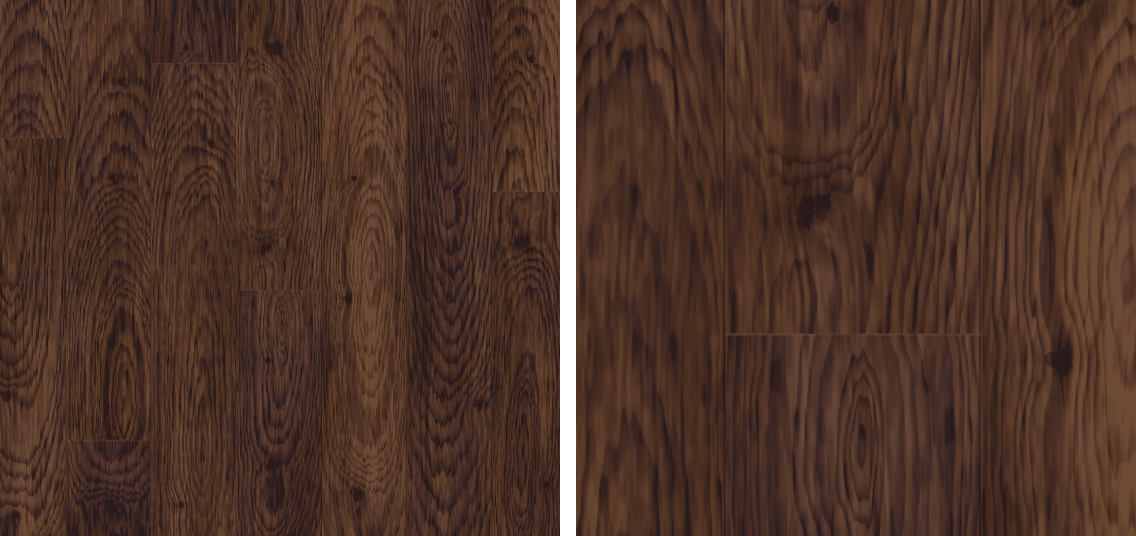
Left: the whole. Right: its middle third, enlarged.
This texture is drawn by a Shadertoy shader. Its source:

```glsl
const float PLANK_WIDTH = 0.1519;
const float FIRST_SEAM = 0.1185;
const float RING_SPACING = 0.0072;
const float KNOT_SPACING = 0.19;

const vec3 DARK_WOOD = vec3(0.160, 0.100, 0.098);
const vec3 MID_WOOD = vec3(0.292, 0.183, 0.138);
const vec3 LIGHT_WOOD = vec3(0.430, 0.296, 0.216);

// Per column: height of the end joint, tone above it and tone below it
const float JOINT[7] = float[7](0.711, 0.171, 0.844, 0.439, 2.0, 2.0, 0.615);
const float TONE_ABOVE[7] = float[7](-0.2, 0.2, -0.7, 0.1, 0.0, 0.0, 0.5);
const float TONE_BELOW[7] = float[7](0.1, -0.6, 0.1, -0.6, 0.5, -0.4, 0.1);

float hash(vec2 p) {
    return fract(sin(dot(p, vec2(127.1, 311.7))) * 43758.5453);
}

float noise(vec2 p) {
    vec2 cell = floor(p);
    vec2 f = fract(p);
    f = f * f * (3.0 - 2.0 * f);
    float bottom = mix(hash(cell), hash(cell + vec2(1.0, 0.0)), f.x);
    float top = mix(hash(cell + vec2(0.0, 1.0)), hash(cell + 1.0), f.x);
    return mix(bottom, top, f.y);
}

float fbm(vec2 p) {
    float sum = 0.0;
    float gain = 0.5;
    for (int i = 0; i < 4; i++) {
        sum += gain * noise(p);
        p = p * 2.03 + 17.3;
        gain *= 0.5;
    }
    return sum / 0.9375;
}

float line(float dist, float halfWidth, float pixel) {
    return 1.0 - smoothstep(halfWidth - pixel, halfWidth + pixel, abs(dist));
}

// x: how far knots push the rings aside, y: how dark they are
vec2 knots(vec2 p, float seed) {
    vec2 result = vec2(0.0);
    float ragged = fbm(p * vec2(190.0, 130.0) + seed) - 0.5;
    for (int i = -1; i <= 1; i++) {
        float cell = floor(p.y / KNOT_SPACING) + float(i);
        vec2 key = vec2(cell, seed);
        float present = step(0.4, hash(key + 3.1));
        float size = mix(0.006, 0.016, pow(hash(key + 5.7), 2.0));
        vec2 center = vec2((hash(key + 7.3) - 0.5) * 0.75 * PLANK_WIDTH,
                           (cell + 0.2 + 0.6 * hash(key + 9.9)) * KNOT_SPACING);
        vec2 d = (p - center) / size * 0.85;
        float core = 1.0 - smoothstep(0.4, 0.9, length(d) + 1.8 * ragged);
        float halo = exp(-0.25 * dot(d, d)) * (0.4 + 2.0 * ragged);
        result.x += present * 1.1 * size * exp(-0.12 * dot(d, d));
        result.y += present * (0.7 * core + 0.4 * halo);
    }
    return result;
}

// Distance from a tilted tree axis, giving nested arches
float ringDistance(vec2 p, float seed) {
    float tilt = hash(vec2(seed, 8.0)) < 0.7 ? 0.17 : -0.17;
    float depth = tilt * (p.y - mix(0.1, 0.8, hash(vec2(seed, 6.0))))
                + 0.04 * (noise(vec2(seed * 3.7, p.y * 3.0 + seed)) - 0.5);
    float axis = 0.06 * (hash(vec2(seed, 2.0)) - 0.5)
               + 0.025 * (noise(vec2(p.y * 3.0, seed * 5.1)) - 0.5);
    float wobble = 0.010 * (fbm(p * vec2(28.0, 6.0) + seed * 2.3) - 0.5);
    float jagged = 0.0026 * (noise(p * vec2(300.0, 40.0) + seed) - 0.5);
    return length(vec2(p.x - axis, depth)) + wobble + jagged;
}

// Dark late wood with a slow rise and a quick fall
float ringShade(float phase) {
    float t = fract(phase);
    float shade = smoothstep(0.3, 0.85, t) * (1.0 - smoothstep(0.86, 1.0, t));
    return mix(shade, 0.32, smoothstep(0.5, 1.2, fwidth(phase)));
}

// Long thin winding lines where the noise crosses its middle
float grainLines(vec2 p) {
    return 1.0 - smoothstep(0.08, 0.42, abs(2.0 * noise(p) - 1.0));
}

vec3 woodColor(float tone) {
    vec3 color = mix(DARK_WOOD, MID_WOOD, clamp(tone * 2.0, 0.0, 1.0));
    return mix(color, LIGHT_WOOD, clamp(tone * 2.0 - 1.0, 0.0, 1.0));
}

vec3 plank(vec2 p, float seed, float plankTone) {
    vec2 knot = knots(p, seed);
    float rings = ringDistance(p, seed) + knot.x;
    float phase = rings / RING_SPACING + 2.0 * noise(vec2(rings * 70.0, seed));
    vec2 q = p + seed * vec2(0.37, 0.53);
    float sway = 0.010 * noise(vec2(q.x * 12.0, q.y * 8.0));
    vec2 g = q + vec2(sway + 0.5 * knot.x, 0.0);

    // Broad shading, then long fibres and short pores
    float broad = noise(q * vec2(10.0, 3.0)) - 0.5;
    float blotch = fbm(q * vec2(30.0, 5.0)) - 0.5;
    float fibre = noise(g * vec2(400.0, 16.0)) + noise(g * vec2(520.0, 90.0) + 5.0) - 1.0;
    float pores = smoothstep(0.62, 0.8, noise(g * vec2(380.0, 34.0) + 9.0));
    float streaks = grainLines(g * vec2(125.0, 8.0) + 21.0);

    float late = ringShade(phase);
    float ringStrength = 0.22 + 0.34 * noise(q * vec2(20.0, 5.0) + 4.0);
    float streakStrength = 0.3 * noise(q * vec2(34.0, 9.0) + 15.0);
    float tone = 0.555 + 0.24 * plankTone + 0.36 * broad + 0.45 * blotch + 0.25 * fibre;
    tone -= ringStrength * (late * (0.9 + 0.3 * pores) - 0.32);
    tone -= 0.17 * pores + streakStrength * (streaks - 0.3);
    tone -= 0.8 * max(knot.y, 0.0);

    // Dark boards and late wood lean cool, pale boards lean warm
    float cool = noise(q * vec2(30.0, 6.0) + 12.0) - 0.6 - 0.5 * plankTone + 0.4 * late;
    return woodColor(tone) + cool * vec3(-0.004, 0.002, 0.022);
}

void mainImage(out vec4 fragColor, in vec2 fragCoord) {
    float pixel = 1.0 / iResolution.x;
    vec2 p = fragCoord * pixel;

    // Board layout
    float across = (p.x - FIRST_SEAM) / PLANK_WIDTH + 1.0;
    int column = clamp(int(floor(across)), 0, 6);
    float local = across - float(column);
    float toJoint = p.y - JOINT[column];
    bool above = toJoint > 0.0;
    float seed = float(column) * 1.7 + (above ? 14.3 : 1.0);
    float tone = above ? TONE_ABOVE[column] : TONE_BELOW[column];

    vec3 color = plank(vec2((local - 0.5) * PLANK_WIDTH, p.y), seed, tone);

    // Seams: faint shadow on the right edge, worn highlight on the left edge
    float wear = noise(vec2(p.y * 60.0, float(column)));
    float endWear = noise(vec2(p.x * 90.0, 3.0));
    float shadow = line((1.0 - local) * PLANK_WIDTH, 0.0012, pixel);
    float highlight = line(local * PLANK_WIDTH - 0.0008, 0.0006, pixel);
    color *= 1.0 - 0.3 * shadow;
    color = mix(color, LIGHT_WOOD, highlight * (0.1 + 0.4 * wear));
    color = mix(color, LIGHT_WOOD, line(toJoint, 0.0007, pixel) * (0.2 + 0.4 * endWear));

    fragColor = vec4(clamp(color, 0.0, 1.0), 1.0);
}
```
